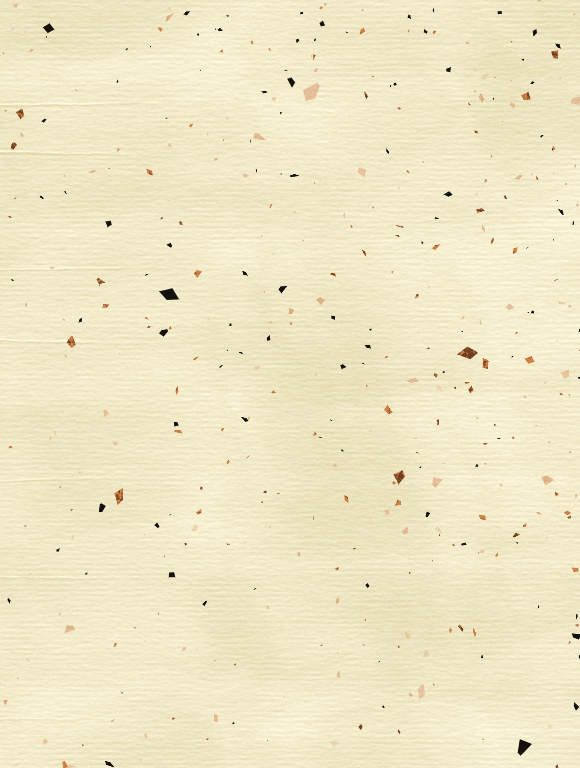
Write a Shadertoy shader that draws this texture.

```glsl
// Cream handmade paper with fine laid lines and scattered black, rust and tan flakes.

const float TAU = 6.2832;
const vec3 PAPER_LIGHT = vec3(0.985, 0.962, 0.852);
const vec3 PAPER_SHADE = vec3(0.875, 0.832, 0.658);
const vec3 INK = vec3(0.06, 0.05, 0.04);
const vec3 RUST = vec3(0.80, 0.47, 0.22);
const vec3 BARK = vec3(0.40, 0.19, 0.07);
const vec3 TAN = vec3(0.86, 0.64, 0.48);

float hash(vec2 p) {
    vec3 q = fract(p.xyx * vec3(0.1031, 0.1030, 0.0973));
    q += dot(q, q.yzx + 33.33);
    return fract((q.x + q.y) * q.z);
}

vec2 hash2(vec2 p) {
    return vec2(hash(p), hash(p + 57.3));
}

mat2 rotation(float angle) {
    float c = cos(angle), s = sin(angle);
    return mat2(c, s, -s, c);
}

// Distance to the nearest scattered point
float cellular(vec2 p) {
    vec2 cell = floor(p), local = fract(p);
    float nearest = 4.0;
    for (int y = -1; y <= 1; y++)
    for (int x = -1; x <= 1; x++) {
        vec2 offset = vec2(x, y);
        vec2 d = offset + hash2(cell + offset + 100.0) - local;
        nearest = min(nearest, dot(d, d));
    }
    return sqrt(nearest);
}

// Soft cloud made of rotated, warped sines, about -1 to 1
float sineCloud(vec2 p) {
    float sum = 0.0, weight = 0.5;
    for (int i = 0; i < 4; i++) {
        p = rotation(1.1) * p + 0.7 * sin(p.yx * 1.3 + float(i));
        sum += weight * sin(p.x) * sin(p.y + 1.7);
        p *= 1.8;
        weight *= 0.6;
    }
    return sum;
}

// Slope of a cellular height field, lit from above
float relief(vec2 p, float lift) {
    return cellular(p + vec2(0.0, lift)) - cellular(p);
}

// Angular convex chip with its long spikes cut off
float chipDistance(vec2 p, float radius, vec2 seed) {
    float d = length(p) - 1.5 * radius;
    for (int i = 0; i < 4; i++) {
        vec2 key = seed + float(i) * 7.31;
        float angle = TAU * (float(i) + 0.55 * hash(key)) / 4.0;
        float reach = radius * mix(0.35, 1.0, hash(key + 3.7));
        d = max(d, dot(p, vec2(cos(angle), sin(angle))) - reach);
    }
    return d;
}

// One layer of flakes, at most one per grid cell
vec3 addFlakes(vec3 under, vec2 p, float cellSize, float radius, float chance, float seed, float pixel) {
    vec2 grid = rotation(seed) * p / cellSize + 40.0;
    vec2 id = floor(grid) + seed * 31.0;
    if (hash(id) > chance) return under;

    vec2 local = (fract(grid) - mix(vec2(0.25), vec2(0.75), hash2(id + 11.0))) * cellSize;
    local = rotation(TAU * hash(id + 23.0)) * local;
    local.x *= mix(0.8, 2.3, hash(id + 29.0));
    float size = radius * mix(0.5, 1.25, pow(hash(id + 37.0), 1.5));
    float d = chipDistance(local, size, id + 41.0);
    float cover = 1.0 - smoothstep(-0.6 * pixel, 0.6 * pixel, d);

    float kind = hash(id + 53.0);
    float stain = smoothstep(-0.25, 0.45, sineCloud(local * 500.0 + id) + hash(id + 61.0) - 0.55);
    vec3 tint = mix(RUST, BARK, stain);
    float opacity = 0.92;
    if (kind < 0.24) { tint = INK; opacity = 0.98; }
    else if (kind > 0.62) {
        tint = mix(TAN, RUST, 0.4 * stain);
        opacity = mix(0.25, 0.8, hash(id + 71.0));
    }
    return mix(under, tint, cover * opacity);
}

// Thin wandering horizontal fold: dark line with a lit upper edge
float crease(vec2 p, float height, float seed) {
    float wander = 0.003 * sin(p.x * 9.0 + seed) + 0.0016 * sineCloud(vec2(p.x * 45.0, seed));
    float d = (p.y - height - wander) / 0.0013;
    float fade = smoothstep(-0.2, 0.8, sin(p.x * 5.0 + seed * 2.3));
    return fade * (exp(-(d - 1.7) * (d - 1.7)) - exp(-d * d));
}

void mainImage(out vec4 fragColor, in vec2 fragCoord) {
    vec2 p = fragCoord / iResolution.y;
    float pixel = 1.0 / iResolution.y;

    // Fine structure: long laid lines, pressed fibres and grain
    float bend = 0.5 * sin(p.x * 13.0 + p.y * 9.0) + 0.5 * sineCloud(p * vec2(30.0, 40.0));
    float laid = sin(TAU * p.y * 146.0 + bend);
    float tone = 0.62 + 0.11 * laid * (0.7 + 0.9 * sineCloud(p * vec2(24.0, 60.0) + 5.0));
    tone += 0.25 * relief(p * vec2(40.0, 190.0), 0.5);
    tone += 0.25 * relief(p * vec2(120.0, 270.0) + 9.0, 0.5);
    tone += 0.13 * (hash(floor(p * 512.0)) - 0.5);

    // Broad structure: blotches, horizontal bands and folds
    tone += 0.26 * sineCloud(p * 6.0 + 2.0) + 0.17 * sineCloud(p * vec2(15.0, 24.0));
    tone += 0.13 * sineCloud(p * vec2(2.5, 45.0));
    for (int i = 0; i < 7; i++) {
        float seed = float(i) * 2.7 + 1.0;
        tone += 0.45 * crease(p, (float(i) + hash(vec2(seed, 4.0))) / 7.0, seed);
    }
    vec3 color = mix(PAPER_SHADE, PAPER_LIGHT, clamp(tone, -0.3, 1.15));

    // Flakes gather in loose clusters toward the upper right
    float crowd = mix(0.6, 1.4, smoothstep(0.4, 1.5, p.x * 1.3 + p.y));
    crowd *= 1.0 + 0.9 * sineCloud(floor(p * 14.0) * 0.9);
    color = addFlakes(color, p, 0.026, 0.0024, 0.19 * crowd, 0.3, pixel);
    color = addFlakes(color, p, 0.044, 0.0048, 0.28 * crowd, 0.8, pixel);
    color = addFlakes(color, p, 0.057, 0.0062, 0.25 * crowd, 1.9, pixel);
    color = addFlakes(color, p, 0.095, 0.0100, 0.22 * crowd, 2.6, pixel);
    fragColor = vec4(color, 1.0);
}
```
